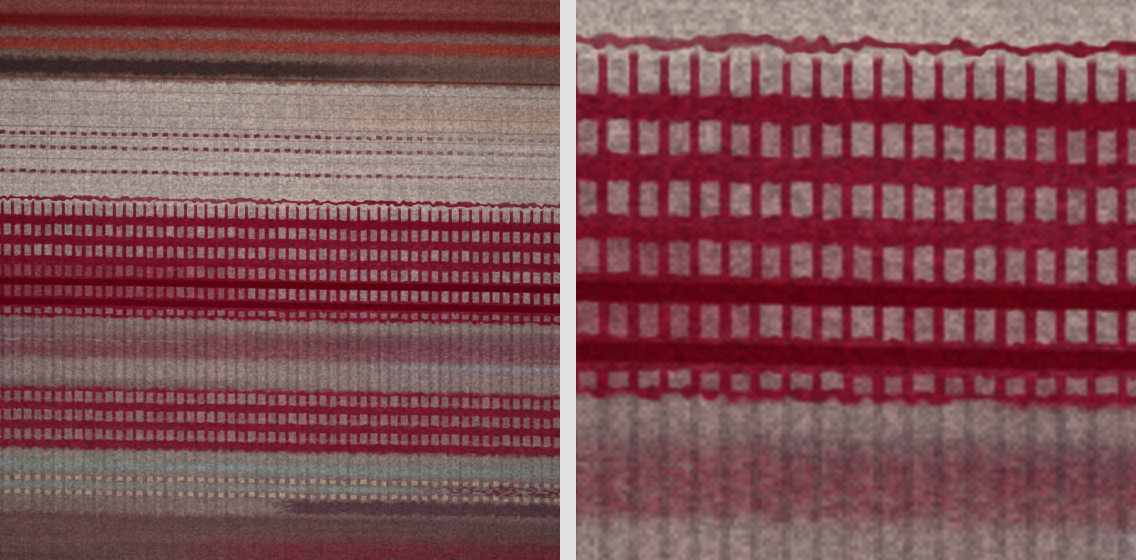
Left: the whole. Right: its middle third, enlarged.
Reproduce this texture procedurally as a WebGL 1 fragment shader.

```glsl
precision highp float;
uniform vec2 u_resolution;

float hash(vec2 p) {
  vec3 q = fract(vec3(p.xyx) * 0.1031);
  q += dot(q, q.yzx + 33.33);
  return fract((q.x + q.y) * q.z);
}

float noise(vec2 p) {
  vec2 i = floor(p), f = fract(p);
  f = f * f * (3.0 - 2.0 * f);
  return mix(mix(hash(i), hash(i + vec2(1, 0)), f.x),
             mix(hash(i + vec2(0, 1)), hash(i + vec2(1, 1)), f.x), f.y);
}

// Soft horizontal stripe between two heights
float band(float v, float top, float bottom, float soft) {
  return smoothstep(top - soft, top + soft, v) * (1.0 - smoothstep(bottom - soft, bottom + soft, v));
}

// One row of 55 woven blocks, each slightly different in size and strength
float blocks(vec2 p, float centre, float halfWidth, float halfHeight) {
  float column = p.x * 55.0 - 0.22;
  float r = hash(vec2(floor(column), floor(centre * 900.0)));
  float dx = abs(fract(column) - 0.5) - halfWidth * (0.88 + 0.24 * r);
  float dy = abs(p.y - centre + (r - 0.5) * 0.002) - halfHeight;
  return (1.0 - smoothstep(-0.1, 0.1, dx)) * (1.0 - smoothstep(-0.002, 0.002, dy)) * (0.78 + 0.22 * r);
}

void main() {
  vec2 p = gl_FragCoord.xy / u_resolution;
  float x = p.x;
  // Height measured downwards, with the weft sagging to the right
  float v = 1.0 - p.y - 0.016 * (x - 0.5) + 0.002 * (noise(vec2(x * 5.0, 2.0)) - 0.5);
  float ragged = v + 0.007 * (noise(vec2(x * 150.0, v * 140.0)) - 0.5);
  vec2 weave = vec2(x, v + 0.0025 * (noise(vec2(x * 230.0, v * 230.0)) - 0.5));
  float streak = noise(vec2(x * 3.0, v * 130.0));
  float longStreak = noise(vec2(x * 1.5 + 7.0, v * 55.0));
  float fleck = noise(vec2(x * 170.0, v * 330.0));
  float gap = smoothstep(0.25, 0.42, abs(fract(x * 55.0 - 0.22) - 0.5));

  vec3 crimson = vec3(0.43, 0.04, 0.12);
  vec3 deepCrimson = vec3(0.35, 0.01, 0.06);
  vec3 cream = vec3(0.69, 0.63, 0.60);
  vec3 stone = vec3(0.58, 0.50, 0.49);
  vec3 mauve = vec3(0.50, 0.36, 0.38);
  vec3 teal = vec3(0.50, 0.56, 0.54);
  vec3 rust = vec3(0.58, 0.22, 0.18);

  // Rust and red stripes at the top
  vec3 c = mix(vec3(0.43, 0.19, 0.19), vec3(0.53, 0.29, 0.27), streak);
  c = mix(c, vec3(0.42, 0.07, 0.09), band(v, 0.032, 0.053, 0.006) * 0.9);
  c = mix(c, vec3(0.50, 0.43, 0.42), band(ragged, 0.060, 0.074, 0.004) * (0.25 + 0.6 * fleck));
  c = mix(c, rust, band(v, 0.076, 0.092, 0.004) * (0.6 + 0.4 * streak));
  c = mix(c, vec3(0.46, 0.36, 0.33), band(ragged, 0.096, 0.152, 0.005) * 0.9);
  float fade = 1.0 - smoothstep(0.5, 0.9, x + 0.25 * (longStreak - 0.5));
  c = mix(c, vec3(0.22, 0.15, 0.14), band(ragged, 0.111, 0.139, 0.006) * (0.2 + 0.7 * fade));
  c = mix(c, vec3(0.34, 0.12, 0.08), band(v, 0.142, 0.146, 0.002) * (0.3 + 0.5 * x));

  // Pale field with fine broken lines
  vec3 pale = mix(cream * 0.88, cream * 1.06, 0.6 * streak + 0.4 * longStreak);
  pale = mix(pale, vec3(0.66, 0.52, 0.44), band(v, 0.18, 0.23, 0.02) * smoothstep(0.35, 0.8, x) * 0.4);
  c = mix(c, pale, band(ragged, 0.151, 0.390, 0.005));
  for (int i = 0; i < 10; i++) {
    float k = float(i);
    float centre = 0.166 + 0.0205 * k + 0.006 * hash(vec2(k, 4.0));
    float line = band(v, centre - 0.001, centre + 0.001, 0.0018);
    c = mix(c, vec3(0.50, 0.27, 0.29), line * hash(vec2(k, 9.0)) * (0.35 + 0.5 * streak));
  }
  for (int i = 0; i < 3; i++) {
    float k = float(i);
    float centre = 0.245 + 0.025 * k + 0.009 * k * (k - 1.0);
    float wear = 1.0 - 0.7 * smoothstep(0.5, 0.95, x);
    c = mix(c, mauve, band(v, centre - 0.003, centre + 0.003, 0.002) * 0.4 * wear);
    c = mix(c, vec3(0.37, 0.13, 0.18), blocks(weave + vec2(0.009, 0), centre, 0.26, 0.003) * wear * 0.9);
  }
  c = mix(c, crimson, band(ragged, 0.358, 0.364, 0.002) * (0.55 + 0.45 * streak));

  // Upper crimson ground and its six rows of blocks
  vec3 red = mix(crimson, vec3(0.50, 0.16, 0.24), 0.75 * streak * fleck + 0.15 * longStreak);
  c = mix(c, red, band(ragged, 0.390, 0.575, 0.004));
  c = mix(c, red, band(ragged, 0.369, 0.394, 0.004) * gap * 0.9);
  for (int i = 0; i < 6; i++) {
    float k = float(i);
    float shade = band(k, 2.6, 4.4, 0.4) * (1.0 - smoothstep(0.2, 0.6, x));
    float size = k > 4.5 ? 0.005 : 0.0098;
    vec3 tint = mix(stone, mauve, k > 4.5 ? 0.7 : 0.0) * (0.9 + 0.2 * fleck);
    c = mix(c, tint, blocks(weave, 0.382 + 0.036 * k, 0.33, size) * (0.94 - 0.5 * shade));
  }
  c = mix(c, deepCrimson, band(v, 0.504, 0.516, 0.002) * 0.95);
  c = mix(c, deepCrimson, band(v, 0.540, 0.552, 0.002) * 0.9);

  // Worn mauve field
  vec3 worn = mix(mauve * 0.86, stone * 0.98, 0.55 * longStreak + 0.45 * streak);
  worn = mix(worn, vec3(0.46, 0.18, 0.24), band(ragged, 0.605, 0.645, 0.012) * (0.25 + 0.5 * fleck));
  worn = mix(worn, stone, band(ragged, 0.648, 0.682, 0.008) * 0.65);
  worn = mix(worn, teal, band(ragged, 0.607, 0.613, 0.003) * smoothstep(0.3, 0.7, streak) * (1.0 - x));
  worn = mix(worn, vec3(0.55, 0.54, 0.60), band(v, 0.650, 0.657, 0.003) * smoothstep(0.6, 0.8, x) * 0.7);
  c = mix(c, worn * (1.0 - 0.13 * gap), band(ragged, 0.573, 0.705, 0.004));

  // Lower crimson ground and its three rows of blocks
  c = mix(c, mix(red, mauve, 0.12), band(ragged, 0.698, 0.812, 0.006));
  for (int i = 0; i < 3; i++) {
    float centre = 0.715 + 0.0335 * float(i);
    c = mix(c, mix(mauve, stone, 0.65), blocks(weave, centre, 0.34, 0.0095) * (0.78 + 0.2 * streak));
    c = mix(c, stone, band(ragged, centre + 0.003, centre + 0.007, 0.003) * 0.4);
  }

  // Grey-green field with pale stitches
  vec3 moss = mix(vec3(0.48, 0.38, 0.38), vec3(0.54, 0.49, 0.46), longStreak);
  moss = mix(moss, teal, (band(v, 0.828, 0.848, 0.007) + band(v, 0.868, 0.878, 0.005)) * (0.35 + 0.5 * streak));
  c = mix(c, moss * (1.0 - 0.08 * gap), band(ragged, 0.808, 0.925, 0.006));
  c = mix(c, vec3(0.39, 0.13, 0.19), band(ragged, 0.862, 0.882, 0.004) * smoothstep(0.65, 0.9, x) * fleck);
  for (int i = 0; i < 2; i++) {
    float centre = 0.860 + 0.026 * float(i);
    c = mix(c, mauve * 0.85, band(v, centre - 0.005, centre + 0.005, 0.003) * 0.35);
    c = mix(c, vec3(0.70, 0.64, 0.54), blocks(weave, centre, 0.27, 0.004) * 0.8);
  }

  // Dusky hem, with red showing at the lower right
  float right = smoothstep(0.46, 0.54, x + 0.04 * (fleck - 0.5));
  c = mix(c, vec3(0.32, 0.20, 0.23), band(ragged, 0.894, 0.918, 0.005) * right * 0.85);
  vec3 hem = mix(vec3(0.36, 0.25, 0.26), vec3(0.47, 0.34, 0.33), 0.5 * streak + 0.5 * longStreak);
  hem = mix(hem, vec3(0.49, 0.12, 0.20), smoothstep(0.945, 0.985, ragged) * smoothstep(0.2, 0.6, x) * (0.25 + 0.6 * fleck));
  c = mix(c, hem, smoothstep(0.914, 0.930, ragged));

  // Pile grain, warp threads and dim edges
  float grain = 0.55 * noise(p * 420.0) + 0.45 * noise(p * vec2(230.0, 300.0) + 31.0);
  c *= 0.80 + 0.38 * grain;
  c *= 0.96 + 0.08 * noise(vec2(x * 260.0, p.y * 9.0));
  c *= 1.03 - 0.45 * dot(p - 0.5, p - 0.5);
  gl_FragColor = vec4(c, 1.0);
}
```
